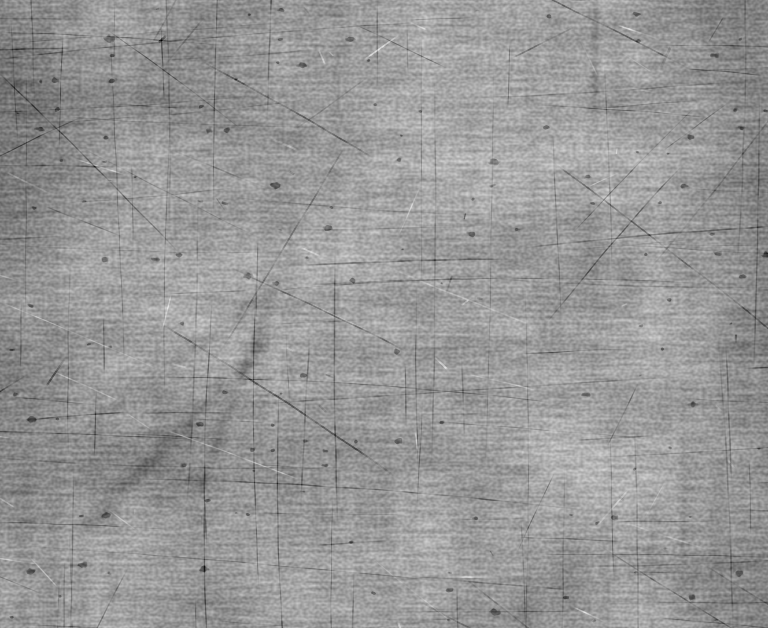
Reproduce this texture procedurally as a Shadertoy shader.

```glsl
// Worn sheet of brushed grey metal: cloudy tarnish and a fine horizontal grain
// from gradient noise, crossed by looped families of thin dark and light
// scratches, with soft rubbed streaks, nicks and pits on top.

const float PI = 3.14159;
const float METAL_GREY = 0.607;

vec2 hash22(vec2 p) {
    vec3 q = fract(p.xyx * vec3(0.1031, 0.1030, 0.0973));
    q += dot(q, q.yzx + 33.33);
    return fract((q.xx + q.yz) * q.zy);
}

float cornerSlope(vec2 cell, vec2 corner, vec2 f) {
    float a = 2.0 * PI * hash22(cell + corner).x;
    return dot(vec2(cos(a), sin(a)), f - corner);
}

float gradientNoise(vec2 p) {
    vec2 cell = floor(p), f = fract(p);
    vec2 u = f * f * f * (f * (f * 6.0 - 15.0) + 10.0);
    float low = mix(cornerSlope(cell, vec2(0, 0), f), cornerSlope(cell, vec2(1, 0), f), u.x);
    float high = mix(cornerSlope(cell, vec2(0, 1), f), cornerSlope(cell, vec2(1, 1), f), u.x);
    return mix(low, high, u.y);
}

float fbm(vec2 p, int octaves) {
    float sum = 0.0, gain = 1.0;
    for (int i = 0; i < octaves; i++) {
        sum += gain * gradientNoise(p);
        p = p * 2.03 + 17.3;
        gain *= 0.55;
    }
    return sum;
}

// Coverage of a family of thin, slightly bowed and broken scratches.
float scratches(vec2 p, vec2 size, float px, float seed, int count,
                float angle, float spread, vec2 lengths, float halfWidth) {
    float clear = 1.0;
    for (int i = 0; i < count; i++) {
        vec2 id = vec2(float(i) + 1.5, seed * 13.7);
        vec2 place = hash22(id), form = hash22(id + 71.3), finish = hash22(id + 153.9);
        float a = angle + spread * (2.0 * form.x - 1.0);
        vec2 dir = vec2(cos(a), sin(a));
        vec2 q = p - (place * 1.1 - 0.05) * size;
        float along = dot(q, dir);
        float halfLen = 0.5 * mix(lengths.x, lengths.y, form.y * form.y);
        float across = dir.x * q.y - dir.y * q.x + (finish.x - 0.5) * 0.25 * along * along;
        if (abs(along) > halfLen || abs(across) > 0.012) continue;
        across += 0.0015 * gradientNoise(vec2(along * 14.0, id.x * 5.37));
        float w = halfWidth * mix(0.6, 1.4, finish.y);
        float drawn = max(w, 0.5 * px);
        float line = (1.0 - smoothstep(drawn - 0.5 * px, drawn + 0.6 * px, abs(across))) * w / drawn;
        float taper = 1.0 - smoothstep(0.6, 1.0, abs(along) / halfLen);
        float broken = smoothstep(-0.35, 0.25, gradientNoise(vec2(along * 28.0, id.x * 7.31)));
        clear *= 1.0 - line * taper * mix(0.3, 1.0, broken) * mix(0.35, 1.0, finish.x);
    }
    return 1.0 - clear;
}

// Soft rubbed mark between two points, patchy along its length.
float rubbedStreak(vec2 p, vec2 a, vec2 b, float width) {
    vec2 ab = b - a;
    float t = clamp(dot(p - a, ab) / dot(ab, ab), 0.0, 1.0);
    float d = length(p - a - ab * t) / width;
    return exp(-d * d) * (0.75 + 0.9 * gradientNoise(p * 28.0)) * sqrt(sin(PI * mix(0.06, 0.94, t)));
}

float glow(vec2 p, vec2 centre, vec2 radius) {
    vec2 q = (p - centre) / radius;
    return exp(-dot(q, q));
}

// Sparse irregular specks, one candidate per grid cell.
float pits(vec2 p, float cells, float chance, float px) {
    vec2 g = p * cells, cell = floor(g);
    vec2 place = hash22(cell + 9.1), form = hash22(cell + 47.7);
    vec2 q = (fract(g) - mix(vec2(0.25), vec2(0.75), place)) * vec2(0.8, 1.2);
    float radius = mix(0.04, 0.16, form.y * form.y);
    float d = length(q) + 0.09 * gradientNoise(g * 6.0);
    return step(form.x, chance) * (1.0 - smoothstep(radius - px * cells, radius + px * cells, d));
}

float metalTone(vec2 p, vec2 size) {
    float clouds = 0.13 * fbm(p * vec2(2.6, 3.3) + 4.7, 4);
    float bands = 0.055 * gradientNoise(p * vec2(2.5, 26.0)) + 0.05 * gradientNoise(p * vec2(42.0, 2.5));
    float brushing = 0.12 * gradientNoise(p * vec2(14.0, 185.0));
    float grain = 0.13 * gradientNoise(p * vec2(170.0, 215.0)) + 0.05 * gradientNoise(p * 85.0);
    float side = abs(p.x / size.x - 0.5) * 2.0;
    float light = 0.09 * glow(p, size * vec2(0.69, 0.28), vec2(0.13, 0.10))
                + 0.06 * glow(p, size * vec2(0.68, 0.90), vec2(0.16, 0.22))
                + 0.05 * glow(p, size * vec2(0.25, 0.10), vec2(0.30, 0.12));
    return METAL_GREY + clouds + bands + brushing + grain + light - 0.09 * smoothstep(0.65, 1.0, side);
}

void mainImage(out vec4 fragColor, in vec2 fragCoord) {
    float px = 1.0 / iResolution.y;
    vec2 p = fragCoord * px, size = vec2(iResolution.x * px, 1.0);
    float tone = metalTone(p, size);

    // Broad rubbed marks
    tone -= 0.12 * rubbedStreak(p, size * vec2(0.11, 0.16), size * vec2(0.36, 0.47), 0.014);
    tone -= 0.11 * rubbedStreak(p, size * vec2(0.26, 0.22), size * vec2(0.36, 0.55), 0.011);
    tone -= 0.08 * rubbedStreak(p, size * vec2(0.11, 0.32), size * vec2(0.35, 0.53), 0.012);
    tone -= 0.09 * rubbedStreak(p, size * vec2(0.89, 0.05), size * vec2(0.89, 0.38), 0.006);
    tone -= 0.11 * rubbedStreak(p, size * vec2(0.775, 0.80), size * vec2(0.775, 1.02), 0.006);

    // Dark scratches: level, upright, falling, rising, then short nicks
    tone -= 0.24 * scratches(p, size, px, 1.0, 85, 0.0, 0.09, vec2(0.12, 0.80), 0.0009);
    tone -= 0.25 * scratches(p, size, px, 2.0, 60, 0.5 * PI, 0.05, vec2(0.10, 0.75), 0.0009);
    tone -= 0.28 * scratches(p, size, px, 3.0, 16, -0.62, 0.25, vec2(0.15, 0.60), 0.0010);
    tone -= 0.26 * scratches(p, size, px, 4.0, 14, 0.80, 0.35, vec2(0.12, 0.50), 0.0009);
    tone -= 0.32 * scratches(p, size, px, 5.0, 24, 0.0, PI, vec2(0.01, 0.06), 0.0014);

    // Light scratches and flecks
    tone += 0.20 * scratches(p, size, px, 6.0, 20, -0.45, 0.40, vec2(0.06, 0.30), 0.0009);
    tone += 0.20 * scratches(p, size, px, 7.0, 32, 0.0, PI, vec2(0.01, 0.09), 0.0011);

    tone -= 0.24 * pits(p, 26.0, 0.16, px);
    fragColor = vec4(vec3(clamp(tone, 0.0, 1.0)), 1.0);
}
```
